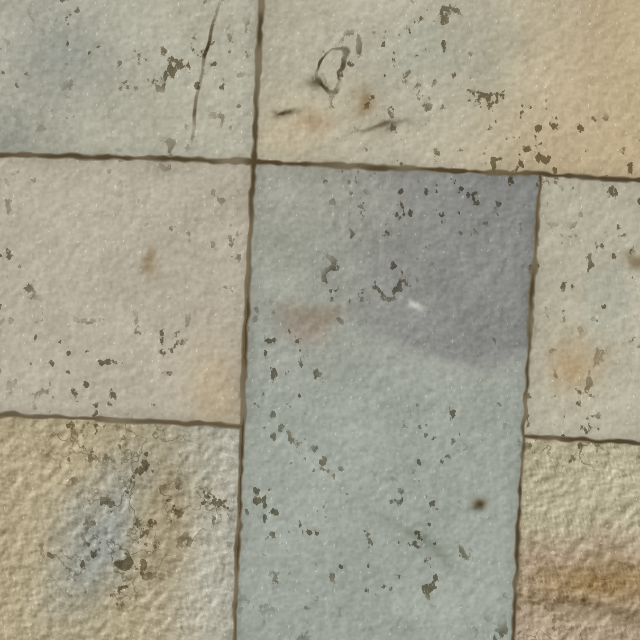
This texture is drawn by a Shadertoy shader. Its source:

```glsl
// Weathered sandstone paving: worn slabs with earthy joints, stains, pits and cracks.

float hash(vec2 p) {
    return fract(sin(dot(p, vec2(127.1, 311.7))) * 43758.5);
}

float noise(vec2 p) {
    vec2 i = floor(p), f = fract(p);
    f = f * f * (3.0 - 2.0 * f);
    return mix(mix(hash(i), hash(i + vec2(1, 0)), f.x),
               mix(hash(i + vec2(0, 1)), hash(i + 1.0), f.x), f.y);
}

float fbm(vec2 p) {
    float sum = 0.0, amp = 0.5;
    for (int i = 0; i < 5; i++) {
        sum += amp * noise(p);
        p = mat2(1.6, 1.2, -1.2, 1.6) * p + 7.3;
        amp *= 0.5;
    }
    return sum;
}

mat2 turn(float a) {
    return mat2(cos(a), -sin(a), sin(a), cos(a));
}

// Soft elliptical stain: shape is centre and radii, tint is colour and strength
void stain(inout vec3 col, vec2 p, vec4 shape, vec4 tint) {
    vec2 d = (p - shape.xy) / shape.zw;
    col = mix(col, tint.rgb, tint.a * exp(-dot(d, d)));
}

// Scattered slanted flecks, one at most per cell
float flecks(vec2 p, float density) {
    vec2 id = floor(p);
    vec2 d = fract(p) - 0.3 - 0.4 * vec2(hash(id + 3.1), hash(id + 8.7));
    d = turn(0.5 + 1.3 * hash(id + 5.5)) * d;
    float size = 0.12 + 0.15 * hash(id + 1.9);
    return step(hash(id), density) * (1.0 - smoothstep(0.3, 1.0, length(d * vec2(1.0, 2.2)) / size));
}

void mainImage(out vec4 fragColor, in vec2 fragCoord) {
    vec2 uv = fragCoord / iResolution.xy;
    vec2 p = uv + 0.004 * (vec2(noise(uv * 45.0), noise(uv * 45.0 + 31.0)) - 0.5);
    vec2 q = uv + 0.05 * (vec2(fbm(uv * 18.0), fbm(uv * 18.0 + 19.0)) - 0.48);

    // Signed distances to the slightly bowed joints
    float dMain = p.x - (0.367 + 0.032 * p.y + 0.009 * p.y * p.y);
    float dRight = p.x - (0.801 + 0.05 * p.y + 0.012 * p.y * p.y);
    float dTop = p.y - (0.759 - 0.025 * p.x - 0.015 * p.x * p.x);
    float dLowLeft = p.y - (0.352 - 0.045 * p.x);
    float dLowRight = p.y - (0.367 - 0.06 * p.x);
    bool top = dTop > 0.0, left = dMain < 0.0, right = dRight > 0.0;

    // Slab colours and large stains
    vec3 col, dark = vec3(0.29, 0.25, 0.17);
    float rough = 0.35;
    if (top && left) {
        col = vec3(0.69, 0.68, 0.61);
        stain(col, q, vec4(0.09, 0.92, 0.09, 0.08), vec4(0.58, 0.59, 0.56, 0.7));
        stain(col, q, vec4(0.0, 0.79, 0.09, 0.06), vec4(0.54, 0.55, 0.51, 0.7));
        // Wandering broken crack
        float t = (uv.y - 0.77) / 0.23;
        float crack = abs(p.x - 0.3 - 0.012 * t - 0.033 * t * t);
        col = mix(col, dark, (1.0 - smoothstep(0.001, 0.004, crack)) * smoothstep(0.0, 0.1, t) * noise(uv * 40.0));
    } else if (top) {
        col = mix(vec3(0.71, 0.69, 0.61), vec3(0.73, 0.66, 0.53), smoothstep(0.6, 1.0, q.x + 0.35 * (0.85 - q.y)));
        stain(col, q, vec4(0.67, 0.92, 0.12, 0.07), vec4(0.65, 0.65, 0.59, 0.7));
        stain(col, q, vec4(0.46, 0.8, 0.09, 0.06), vec4(0.75, 0.69, 0.57, 0.6));
        stain(col, q, vec4(0.566, 0.841, 0.022, 0.019), vec4(0.56, 0.46, 0.33, 0.8));
        stain(col, q, vec4(0.484, 0.81, 0.022, 0.014), vec4(0.6, 0.5, 0.38, 0.65));
        stain(col, q, vec4(0.499, 0.872, 0.012, 0.008), vec4(dark, 0.8));
        stain(col, q, vec4(0.449, 0.828, 0.014, 0.006), vec4(dark, 0.95));
        // Broken flaked outline and short crack
        float flake = abs(length(turn(-0.4) * (q - vec2(0.527, 0.895)) / vec2(0.02, 0.037)) - 1.0);
        col = mix(col, dark, (1.0 - smoothstep(0.04, 0.2, flake)) * noise(uv * 60.0));
        stain(col, turn(0.25) * (q - vec2(0.6, 0.797)), vec4(0, 0, 0.035, 0.005), vec4(dark, 0.7));
    } else if (left && dLowLeft > 0.0) {
        col = vec3(0.7, 0.67, 0.6);
        stain(col, q, vec4(0.34, 0.38, 0.05, 0.08), vec4(0.7, 0.63, 0.5, 0.6));
        stain(col, q, vec4(0.241, 0.586, 0.012, 0.023), vec4(0.52, 0.44, 0.31, 0.6));
    } else if (left) {
        rough = 1.0;
        col = mix(vec3(0.69, 0.64, 0.52), vec3(0.68, 0.67, 0.61), smoothstep(0.18, 0.36, q.x));
        stain(col, turn(-0.45) * (q - vec2(0.16, 0.165)), vec4(0, 0, 0.06, 0.13), vec4(0.56, 0.58, 0.56, 0.85));
        stain(col, q, vec4(0.26, 0.18, 0.035, 0.13), vec4(0.58, 0.52, 0.4, 0.6));
    } else if (!right) {
        col = mix(vec3(0.62, 0.64, 0.6), vec3(0.62, 0.62, 0.57), smoothstep(0.3, 0.75, q.y));
        // Damp patch with a curved lower rim
        float rim = 0.43 + 1.4 * (p.x - 0.74) * (p.x - 0.74);
        float damp = smoothstep(-0.015, 0.025, q.y - rim) * smoothstep(0.46, 0.73, q.x + 0.12 * (0.6 - q.y));
        col = mix(col, vec3(0.52, 0.52, 0.51), 0.9 * damp);
        stain(col, q, vec4(0.49, 0.51, 0.05, 0.02), vec4(0.5, 0.44, 0.36, 0.55));
        stain(col, q, vec4(0.47, 0.485, 0.035, 0.03), vec4(0.59, 0.51, 0.45, 0.5));
        stain(col, q, vec4(0.647, 0.523, 0.013, 0.008), vec4(0.82, 0.81, 0.78, 0.8));
        stain(col, p, vec4(0.749, 0.212, 0.01, 0.009), vec4(dark, 0.95));
        stain(col, turn(-0.52) * (q - vec2(0.665, 0.15)), vec4(0, 0, 0.08, 0.008), vec4(0.46, 0.48, 0.43, 0.45));
    } else if (dLowRight > 0.0) {
        col = vec3(0.71, 0.69, 0.61);
        stain(col, q, vec4(0.95, 0.53, 0.05, 0.07), vec4(0.62, 0.63, 0.57, 0.6));
        stain(col, q, vec4(0.895, 0.43, 0.04, 0.045), vec4(0.7, 0.58, 0.41, 0.6));
        stain(col, q, vec4(0.99, 0.603, 0.018, 0.014), vec4(0.45, 0.39, 0.28, 0.8));
    } else {
        rough = 1.1;
        col = mix(vec3(0.67, 0.6, 0.51), vec3(0.7, 0.67, 0.56), smoothstep(0.12, 0.2, q.y));
        stain(col, q, vec4(0.94, 0.085, 0.1, 0.035), vec4(0.57, 0.46, 0.28, 0.75));
        stain(col, turn(-0.16) * (q - vec2(0.9, 0.05)), vec4(0, 0, 0.12, 0.01), vec4(0.36, 0.29, 0.19, 0.6));
    }

    // Mottling, embossed relief, ragged pits, veins and pale flecks
    col += 0.09 * (fbm(uv * 16.0 + 4.0) - 0.45) + 0.05 * (noise(uv * 190.0) - 0.5);
    vec2 g = uv * 85.0;
    col += 0.4 * rough * (fbm(g) - fbm(g + vec2(-0.3, 0.3)));
    float patchy = smoothstep(0.35, 0.65, fbm(uv * 9.0));
    float pits = smoothstep(0.66, 0.74, fbm(uv * vec2(75, 60) + 5.0) + 0.04 * rough) * patchy;
    float vein = 1.0 - smoothstep(0.0, 0.03, abs(fbm(uv * 26.0 + 9.0) - 0.5));
    col *= 1.0 - vec3(0.4, 0.43, 0.5) * max(pits, vein * patchy * (rough - 0.28) * 0.8);
    col += 0.1 * flecks(uv * 70.0, 0.15 + 0.25 * rough);

    // Earth-filled joints with a broken dark core
    float d = min(abs(dMain), abs(dTop));
    if (!top) d = min(d, left ? abs(dLowLeft) : abs(dRight) + 0.001);
    if (!top && right) d = min(d, abs(dLowRight));
    d = (d + 0.003 * (noise(uv * 90.0) - 0.5)) / (0.7 + 0.5 * noise(uv * 14.0));
    float core = smoothstep(0.1, 0.7, noise(uv * 22.0)) * (left && dTop < -0.1 ? 0.5 : 0.9);
    col *= 1.0 - 0.12 * exp(-max(d, 0.0) * 90.0);
    col = mix(col, vec3(0.46, 0.41, 0.32), 0.85 - 0.85 * smoothstep(0.003, 0.006, d));
    col = mix(col, dark, core * (1.0 - smoothstep(0.001, 0.004, d)));
    fragColor = vec4(col, 1.0);
}
```
